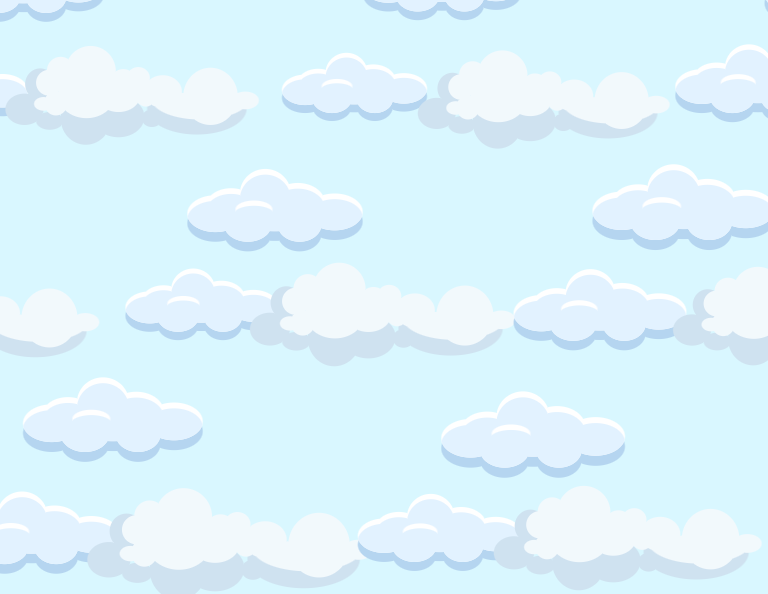
Write a WebGL 1 fragment shader that draws this pattern.

```glsl
precision highp float;
uniform vec2 u_resolution;

const vec3 SKY = vec3(0.85, 0.97, 1.00);
const vec3 PUFF_BODY = vec3(0.885, 0.948, 1.00);
const vec3 PUFF_SHADE = vec3(0.71, 0.835, 0.94);
const vec3 PUFF_LIGHT = vec3(1.0);
const vec3 DRIFT_BODY = vec3(0.95, 0.975, 0.99);
const vec3 DRIFT_SHADE = vec3(0.81, 0.885, 0.94);

const vec2 CELL = vec2(0.69, 0.375);       // spacing of the cloud groups
const vec2 FIRST_GROUP = vec2(1.09, 0.09);
const float ROW_SHIFT = 0.42;
const vec2 PUFF_SLOT_A = vec2(0.345, 0.02);
const vec2 PUFF_SLOT_B = vec2(0.49, 0.19);
const vec2 PUFF_SIZE = vec2(0.115, 0.155);   // smallest, largest
const vec2 DRIFT_SIZE = vec2(0.113, 0.135);
const float JITTER = 0.03;
const float RIM = 0.065;
const float SHADE_DROP = 0.11;

float hash(vec2 p) {
  return fract(sin(dot(p, vec2(127.1, 311.7))) * 43758.5453);
}

float lobe(vec2 p, float x, float y, float rx, float ry) {
  vec2 r = vec2(rx, ry);
  return (length((p - vec2(x, y)) / r) - 1.0) * min(rx, ry);
}

vec3 paint(vec3 base, vec3 color, float d, float px) {
  return mix(base, color, clamp(0.5 - d / px, 0.0, 1.0));
}

// Compact cloud outline, about two units wide
float puffShape(vec2 p) {
  float d = lobe(p, -0.11, 0.19, 0.29, 0.28);
  d = min(d, lobe(p, 0.26, 0.08, 0.31, 0.23));
  d = min(d, lobe(p, 0.68, -0.02, 0.32, 0.21));
  d = min(d, lobe(p, -0.50, 0.06, 0.28, 0.19));
  d = min(d, lobe(p, -0.68, -0.04, 0.32, 0.21));
  d = min(d, lobe(p, -0.31, -0.16, 0.27, 0.20));
  d = min(d, lobe(p, 0.28, -0.16, 0.25, 0.20));
  return min(d, lobe(p, 0.0, -0.05, 0.50, 0.19));
}

// Long cloud: bumps on the left, a shallow belly and tail on the right
float driftShape(vec2 p) {
  float d = lobe(p, -0.76, 0.37, 0.37, 0.37);
  d = min(d, lobe(p, -1.20, 0.38, 0.20, 0.20));
  d = min(d, lobe(p, -1.37, 0.20, 0.19, 0.19));
  d = min(d, lobe(p, -1.45, -0.11, 0.14, 0.10));
  d = min(d, lobe(p, -1.27, -0.10, 0.17, 0.18));
  d = min(d, lobe(p, -0.82, 0.03, 0.42, 0.35));
  d = min(d, lobe(p, -0.35, 0.02, 0.32, 0.25));
  d = min(d, lobe(p, -0.28, 0.24, 0.18, 0.16));
  d = min(d, lobe(p, -0.06, 0.27, 0.17, 0.16));
  d = min(d, lobe(p, 0.05, 0.04, 0.16, 0.19));
  d = min(d, lobe(p, 0.30, 0.07, 0.28, 0.24));
  d = min(d, lobe(p, 1.00, 0.00, 0.40, 0.42));
  d = min(d, lobe(p, 1.51, -0.06, 0.20, 0.13));
  return min(d, max(lobe(p, 0.85, -0.03, 0.72, 0.31), p.y - 0.05));
}

float driftShadow(vec2 p) {
  float d = lobe(p, -1.73, -0.19, 0.28, 0.23);
  d = min(d, lobe(p, -1.50, 0.18, 0.22, 0.23));
  d = min(d, lobe(p, -1.36, -0.36, 0.20, 0.13));
  d = min(d, lobe(p, -0.83, -0.32, 0.37, 0.39));
  d = min(d, lobe(p, -0.35, -0.30, 0.38, 0.30));
  d = min(d, lobe(p, 0.14, -0.32, 0.15, 0.13));
  return min(d, max(lobe(p, 0.80, -0.18, 0.73, 0.38), p.y));
}

vec3 drawPuff(vec3 c, vec2 p, float px) {
  if (max(abs(p.x), 2.0 * abs(p.y)) > 1.1) return c;
  float outline = puffShape(p);
  c = paint(c, PUFF_SHADE, puffShape(p + vec2(0.0, SHADE_DROP)), px);
  c = paint(c, PUFF_LIGHT, outline, px);
  c = paint(c, PUFF_BODY, max(outline, puffShape(p + vec2(0.0, RIM))), px);
  float crescent = max(lobe(p, -0.24, 0.01, 0.21, 0.10),
                       -lobe(p, -0.24, -0.06, 0.24, 0.11));
  return paint(c, PUFF_LIGHT, crescent, px);
}

vec3 drawDrift(vec3 c, vec2 p, float px) {
  if (max(abs(p.x), 2.5 * abs(p.y)) > 2.1) return c;
  c = paint(c, DRIFT_SHADE, driftShadow(p), px);
  return paint(c, DRIFT_BODY, driftShape(p), px);
}

void main() {
  float px = 1.0 / u_resolution.y;
  vec2 p = gl_FragCoord.xy * px;
  vec3 color = SKY;
  float nearRow = floor((p.y - FIRST_GROUP.y) / CELL.y + 0.5);

  // Slanted lattice of groups: one long cloud and two compact ones each
  for (int j = -1; j <= 1; j++) {
    float row = nearRow + float(j);
    float startX = FIRST_GROUP.x - ROW_SHIFT * row;
    float nearCol = floor((p.x - startX) / CELL.x + 0.5);
    for (int i = -1; i <= 1; i++) {
      vec2 id = vec2(nearCol + float(i), row);
      vec2 q = p - vec2(startX, FIRST_GROUP.y) - id * CELL;
      for (int k = 0; k < 3; k++) {
        vec2 seed = id + float(k) * vec2(17.3, 5.9);
        vec2 wobble = JITTER * (vec2(hash(seed), hash(seed + 3.7)) - 0.5);
        vec2 range = k == 0 ? DRIFT_SIZE : PUFF_SIZE;
        float size = mix(range.x, range.y, hash(seed + 8.1));
        vec2 slot = k == 0 ? vec2(0.0) : (k == 1 ? PUFF_SLOT_A : PUFF_SLOT_B);
        vec2 local = (q - slot - wobble) / size;
        if (k == 0) color = drawDrift(color, local, px / size);
        else color = drawPuff(color, local, px / size);
      }
    }
  }
  gl_FragColor = vec4(color, 1.0);
}
```
